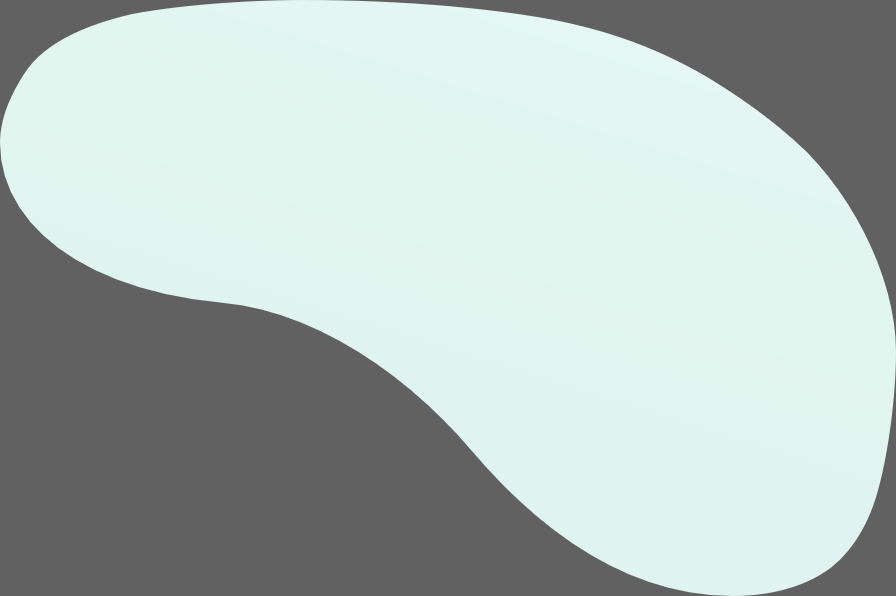
Reproduce this background procedurally as a Shadertoy shader.

```glsl
// A pale mint blob on flat grey. Its outline is a closed chain of cubic
// curves, flattened into short segments to get a signed distance, and its
// fill is a soft three-stop gradient along a tilted axis.

// Running state of the outline as seen from the current point
vec2 pen;
float nearest = 1e9;
float side = 1.0;

// Extend the outline by one straight segment: distance and even-odd crossing
void lineTo(vec2 p, vec2 end) {
    vec2 edge = end - pen, rel = p - pen;
    float along = clamp(dot(rel, edge) / max(dot(edge, edge), 1e-6), 0.0, 1.0);
    nearest = min(nearest, length(rel - edge * along));
    if ((pen.y > p.y) != (end.y > p.y) && rel.x < edge.x * rel.y / edge.y) side = -side;
    pen = end;
}

// Extend the outline by one cubic curve with two handles
void curveTo(vec2 p, vec2 handleA, vec2 handleB, vec2 end) {
    vec2 start = pen;
    for (int i = 1; i <= 14; i++) {
        float t = float(i) / 14.0, s = 1.0 - t;
        lineTo(p, s*s*s*start + 3.0*s*s*t*handleA + 3.0*s*t*t*handleB + t*t*t*end);
    }
}

// Signed distance to the blob, negative inside
float blob(vec2 p) {
    pen = vec2(0, 386);
    // Left shoulder and top
    curveTo(p, vec2(0, 406), vec2(8, 425), vec2(20, 444));
    curveTo(p, vec2(36, 470), vec2(70, 486), vec2(113, 496));
    curveTo(p, vec2(155, 504), vec2(215, 508), vec2(260, 508));
    curveTo(p, vec2(330, 508), vec2(410, 503), vec2(475, 491));
    // Right flank
    curveTo(p, vec2(525, 481), vec2(565, 466), vec2(605, 443));
    curveTo(p, vec2(640, 422), vec2(668, 401), vec2(692, 378));
    curveTo(p, vec2(736, 333), vec2(768, 266), vec2(768, 208));
    curveTo(p, vec2(768, 173), vec2(762, 123), vec2(752, 88));
    // Foot
    curveTo(p, vec2(744, 60), vec2(730, 38), vec2(712, 24));
    curveTo(p, vec2(692, 9), vec2(663, 0), vec2(628, 0));
    // Hollow underside and left lobe
    curveTo(p, vec2(540, 0), vec2(465, 53), vec2(405, 123));
    curveTo(p, vec2(350, 188), vec2(270, 243), vec2(190, 250));
    curveTo(p, vec2(70, 261), vec2(0, 318), vec2(0, 386));
    return nearest * side;
}

void mainImage(out vec4 fragColor, in vec2 fragCoord) {
    // The canvas spans 768 by 508 design units at any resolution
    vec2 p = fragCoord / iResolution.xy * vec2(768, 508);
    float pixel = 768.0 / iResolution.x;

    // Mint fill, palest toward the upper right
    float tilt = p.y + 0.31 * p.x;
    vec3 mint = mix(vec3(0.873, 0.957, 0.940), vec3(0.882, 0.963, 0.933),
                    smoothstep(270.0, 430.0, tilt));
    mint = mix(mint, vec3(0.893, 0.967, 0.957), smoothstep(430.0, 660.0, tilt));

    // Smooth edge about one pixel wide
    float cover = clamp(0.5 - blob(p) / pixel, 0.0, 1.0);
    fragColor = vec4(mix(vec3(0.38), mint, cover), 1.0);
}
```
